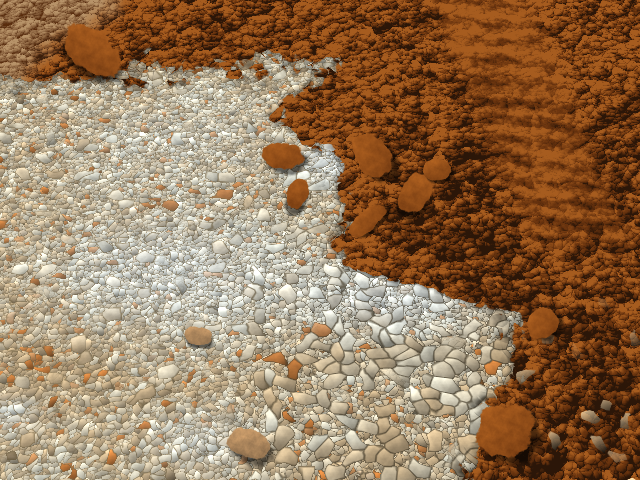
Reproduce this texture procedurally as a WebGL 2 fragment shader.

```glsl
#version 300 es
precision highp float;
uniform vec2 u_resolution;
out vec4 fragColor;

const vec3 DARK = vec3(0.17, 0.085, 0.03);
const vec3 EARTH = vec3(0.41, 0.20, 0.055);
const vec3 RUST = vec3(0.65, 0.36, 0.12);
const vec3 SHADE = vec3(0.46, 0.40, 0.28);
const vec3 SAND = vec3(0.74, 0.65, 0.51);
const vec3 CHALK = vec3(0.85, 0.85, 0.79);

// Larger rocks: centre, then half width and half height
const vec4 ROCKS[11] = vec4[11](
  vec4(0.59, 0.676, 0.044, 0.029), vec4(0.62, 0.597, 0.022, 0.034),
  vec4(0.765, 0.54, 0.044, 0.020), vec4(0.865, 0.595, 0.033, 0.042),
  vec4(0.91, 0.645, 0.030, 0.022), vec4(1.052, 0.105, 0.064, 0.056),
  vec4(0.19, 0.895, 0.068, 0.042), vec4(0.775, 0.675, 0.036, 0.052),
  vec4(0.52, 0.075, 0.046, 0.032), vec4(0.413, 0.30, 0.030, 0.019),
  vec4(1.13, 0.325, 0.034, 0.030));

float hash(vec2 p) {
  vec3 q = fract(vec3(p.xyx) * 0.1031);
  q += dot(q, q.yzx + 33.33);
  return fract((q.x + q.y) * q.z);
}

mat2 turn(float a) { return mat2(cos(a), sin(a), -sin(a), cos(a)); }

float blob(vec2 p, vec2 centre, vec2 size) {
  vec2 d = (p - centre) / size;
  return exp(-dot(d, d));
}

float waves(vec2 p) {
  float sum = 0.0, gain = 0.5;
  for (int i = 0; i < 5; i++) {
    sum += gain * sin(p.x + 1.3 * sin(p.y)) * cos(p.y + 0.8 * sin(p.x));
    p = turn(0.9) * p * 1.9 + 1.7;
    gain *= 0.6;
  }
  return sum;
}

// Angular cells: offset from the seed, gap to the neighbour, identity
vec4 shards(vec2 p) {
  float first = 9.0, second = 9.0;
  vec4 cell = vec4(0.0);
  for (int j = -1; j <= 1; j++)
    for (int i = -1; i <= 1; i++) {
      vec2 g = floor(p) + vec2(i, j);
      vec2 d = p - g - 0.12 - 0.76 * vec2(hash(g), hash(g + 41.0));
      vec2 q = abs(turn(6.28 * hash(g + 17.0)) * d * vec2(0.72, 1.4));
      float m = mix(length(q), max(q.x, q.y), 0.55);
      if (m < first) {
        second = first;
        first = m;
        cell = vec4(d, 0.0, hash(g + 73.0));
      } else second = min(second, m);
    }
  cell.z = second - first;
  return cell;
}

float facet(vec4 s) {
  return dot(s.xy, vec2(-0.35, 0.75)) + 0.35 * (fract(s.w * 37.0) - 0.5);
}

vec3 gravel(vec2 p, vec2 ground) {
  float white = blob(p, vec2(0.36, 0.43), vec2(0.24, 0.12)) + blob(p, vec2(0.82, 0.38), vec2(0.19, 0.07))
    + blob(p, vec2(0.69, 0.66), vec2(0.06, 0.05)) + 0.7 * blob(p, vec2(0.42, 0.08), vec2(0.11, 0.06))
    + 0.7 * blob(p, vec2(0.02, 0.14), vec2(0.06, 0.04)) + 0.4 * blob(p, vec2(0.4, 0.7), vec2(0.3, 0.1));
  float warm = blob(p, vec2(0.08, 0.24), vec2(0.25, 0.12)) + 0.6 * blob(p, vec2(0.02, 0.5), vec2(0.16, 0.08))
    + 0.6 * blob(p, vec2(0.7, 0.02), vec2(0.25, 0.07));
  float pale = clamp(0.42 + 0.5 * white - 0.35 * warm + 0.3 * waves(p * 13.0), 0.0, 1.0);
  vec3 colour = mix(SAND, CHALK, pale);
  float coarse = smoothstep(0.3, 0.75, p.x) * smoothstep(0.8, 0.3, p.y);
  for (int i = 0; i < 3; i++) {
    vec4 s = shards(ground * (78.0 - 25.0 * float(i)) + 9.0 * float(i));
    float keep = i == 0 ? 1.0 : smoothstep(0.0, 0.06, s.w - (i == 1 ? 0.5 : 0.88 - 0.4 * coarse));
    float tint = fract(s.w * 91.0);
    vec3 stone = mix(SAND, CHALK, clamp(pale + 1.1 * (tint - 0.45), 0.0, 1.0));
    stone = mix(stone, vec3(0.72, 0.45, 0.22), smoothstep(0.91, 0.96, tint + 0.05 * warm - 0.05 * white));
    stone = mix(stone, vec3(0.83, 0.87, 0.9), 0.55 * min(white, 1.0));
    stone *= 0.98 + 0.45 * facet(s);
    float crack = smoothstep(0.0, 0.2, s.z);
    stone = mix(SHADE * (1.0 - 0.45 * coarse), stone, 0.35 + 0.65 * crack);
    colour = mix(colour, stone, keep * (i == 0 ? 0.85 : 1.0));
  }
  return colour * (1.0 + 0.16 * waves(ground * 48.0));
}

vec3 soil(vec2 p, vec2 ground) {
  float tone = 0.50 + 0.24 * waves(p * 16.0) + 0.22 * waves(ground * 75.0);
  // Compacted track with cross ridges
  float across = p.x - 1.02 - 0.42 * (0.95 - p.y);
  float track = smoothstep(0.14, 0.07, abs(across)) * smoothstep(0.42, 0.55, p.y);
  float ridge = sin(p.y * 150.0 + across * 14.0 + 1.6 * waves(p * 15.0));
  tone += track * (0.13 + 0.17 * ridge);
  // Loose clods
  for (int i = 0; i < 3; i++) {
    vec4 s = shards(ground * (15.0 + 19.0 * float(i)) + 0.25 * waves(p * 40.0) + 5.0);
    float lump = 0.55 * facet(s) + 0.20 * (smoothstep(0.0, 0.25, s.z) - 0.75);
    tone += lump * (1.0 - 0.65 * track) * (1.0 - 0.15 * float(i));
  }
  // Broad light and shade
  tone -= 0.26 * blob(p, vec2(0.98, 0.56), vec2(0.13, 0.2)) + 0.24 * blob(p, vec2(1.28, 0.69), vec2(0.08, 0.11));
  tone -= 0.22 * blob(p, vec2(1.24, 0.16), vec2(0.2, 0.25));
  tone += 0.14 * blob(p, vec2(1.24, 0.9), vec2(0.13, 0.09)) + 0.1 * blob(p, vec2(0.7, 0.8), vec2(0.1, 0.09));
  vec3 colour = mix(DARK, EARTH, smoothstep(0.0, 0.42, tone));
  colour = mix(colour, RUST, smoothstep(0.36, 0.8, tone));
  float bank = smoothstep(0.05, -0.05, p.x - 0.12 - 1.2 * (p.y - 0.9) + 0.05 * waves(p * 20.0));
  return mix(colour, mix(EARTH, SAND, clamp(tone + 0.2, 0.0, 1.0)), bank * 0.75);
}

void main() {
  vec2 p = gl_FragCoord.xy / u_resolution.y;
  vec2 ground = vec2((p.x - 0.65) * (1.0 + 0.45 * p.y), p.y * (1.0 + 0.6 * p.y));
  // Ragged border of the soil
  float border = 0.97 + 0.10 * smoothstep(0.0, 0.25, p.y) - 0.36 * smoothstep(0.33, 0.47, p.y)
    - 0.13 * smoothstep(0.66, 0.75, p.y) + 0.12 * smoothstep(0.75, 0.88, p.y);
  float depth = max(p.x - border, p.y - 0.825 - 0.07 * p.x);
  vec4 clump = shards(ground * 24.0 + 3.0);
  depth += 0.035 * waves(p * 24.0) + 0.05 * (clump.w - 0.5) * smoothstep(0.0, 0.15, clump.z);
  vec3 stones = gravel(p, ground);
  vec3 earth = soil(p, ground);
  stones *= 1.0 - 0.3 * smoothstep(-0.03, 0.0, depth);
  vec3 colour = mix(stones, earth, smoothstep(-0.004, 0.004, depth));
  // Pale chips scattered over the lower soil
  vec4 chip = shards(ground * 30.0 + 60.0);
  float chips = smoothstep(0.90, 0.93, chip.w) * smoothstep(0.1, 0.25, chip.z) * smoothstep(0.45, 0.2, p.y);
  colour = mix(colour, SAND * (0.85 + facet(chip)), chips * step(0.0, depth) * 0.8);
  // Rocks with a cast shadow and rounded light
  for (int i = 0; i < 11; i++) {
    vec4 r = ROCKS[i];
    mat2 spin = turn(0.7 * sin(float(i) * 2.4));
    vec2 q = spin * (p - r.xy) / r.zw;
    float rough = 0.22 * waves(p * 45.0 + float(i));
    float shadow = length(q - vec2(0.15, -0.35)) + rough;
    colour *= 1.0 - 0.55 * smoothstep(1.15, 0.8, shadow);
    float light = 0.58 + 0.32 * dot(q, vec2(-0.3, 0.7)) + 0.22 * waves(p * 110.0);
    vec3 rock = mix(EARTH, RUST * 1.08, clamp(light, 0.0, 1.0));
    if (i == 8 || i == 9) rock = mix(rock, SAND, 0.65) * (0.7 + 0.5 * light);
    colour = mix(colour, rock, smoothstep(1.04, 0.94, length(q) + rough));
  }
  fragColor = vec4(clamp(colour, 0.0, 1.0), 1.0);
}
```
